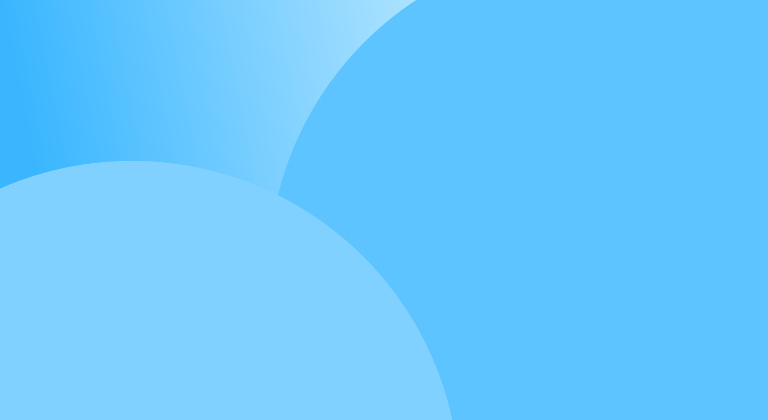
A Shadertoy shader for this background:

```glsl
// Calm blue backdrop: two large flat discs of equal size overlap
// in front of a slightly tilted sky gradient that brightens to the right.
// Each disc is a distance function with an edge smoothed over one pixel.

// Coverage of a disc, 1 inside and 0 outside; lengths are in canvas heights.
float discMask(vec2 p, vec2 center, float radius) {
    float halfPixel = 0.5 / iResolution.y;
    return 1.0 - smoothstep(-halfPixel, halfPixel, length(p - center) - radius);
}

void mainImage(out vec4 fragColor, in vec2 fragCoord) {
    vec2 p = fragCoord / iResolution.y;
    float discRadius = 0.78;

    // Sky gradient, running rightward and a little upward
    float skyBlend = clamp((p.x + 0.2 * (p.y - 1.0)) / 0.98, 0.0, 1.0);
    vec3 color = mix(vec3(0.225, 0.714, 1.0), vec3(0.67, 0.885, 1.0), skyBlend);

    // Rear disc on the right
    color = mix(color, vec3(0.369, 0.769, 1.0),
                discMask(p, vec2(1.419, 0.348), discRadius));

    // Front disc at the lower left
    color = mix(color, vec3(0.502, 0.820, 1.0),
                discMask(p, vec2(0.314, -0.163), discRadius));

    fragColor = vec4(color, 1.0);
}
```
